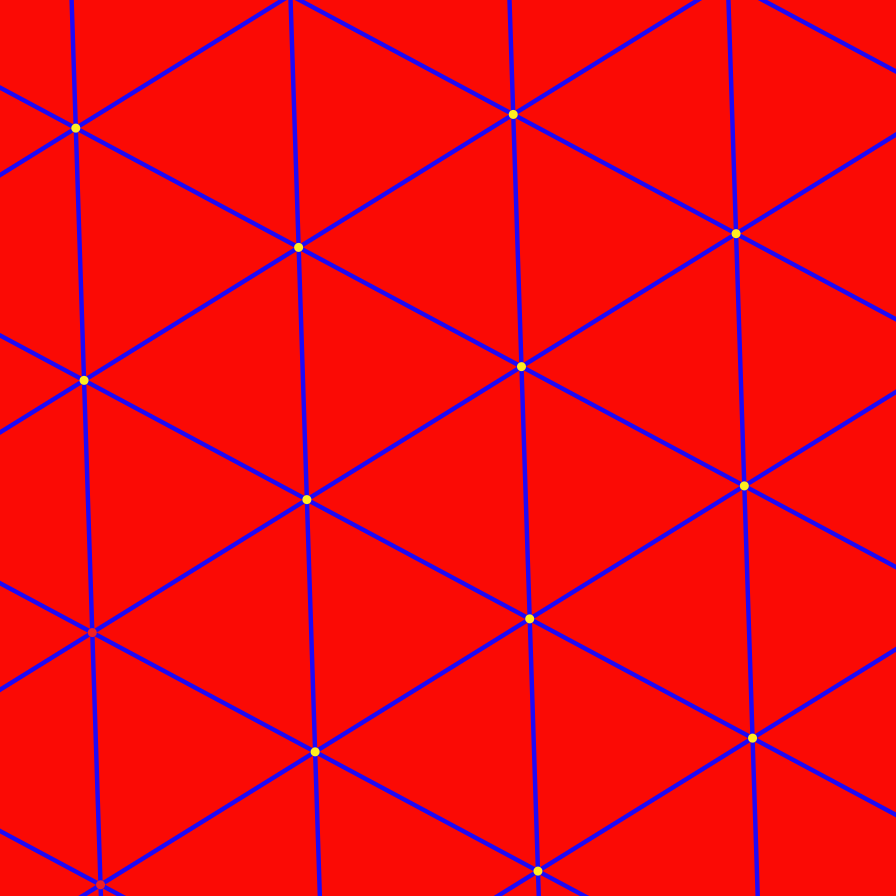
Reproduce this pattern procedurally as a Shadertoy shader.

```glsl
// Slightly tilted triangular lattice: thin blue lines on a red ground,
// with a small dot on every node. Points are mapped to lattice coordinates,
// where the three line families are u, v and u + v at whole numbers.

#define ORIGIN      vec2(0.5820, 0.5908)
#define STEP_DOWN   vec2(0.0092, -0.2815)
#define STEP_ACROSS vec2(0.2487, -0.1331)
#define LINE_HALF   0.00248
#define DOT_RADIUS  0.0050
#define RED_FROM    3.5
#define GROUND      vec3(0.985, 0.040, 0.018)
#define LINE_COLOUR vec3(0.110, 0.030, 0.970)
#define DOT_COLOUR  vec3(1.000, 0.930, 0.120)
#define DOT_RED     vec3(0.940, 0.120, 0.140)

// Distance from t to the nearest whole number
float toInteger(float t) {
    return abs(t - round(t));
}

// Antialiased coverage of a shape with signed distance d
float coverage(float d, float pixel) {
    return clamp(0.5 - d / pixel, 0.0, 1.0);
}

void mainImage(out vec4 fragColor, in vec2 fragCoord) {
    float pixel = 1.0 / iResolution.y;
    vec2 p = fragCoord * pixel - ORIGIN;

    // Lattice coordinates
    mat2 basis = mat2(STEP_DOWN, STEP_ACROSS);
    vec2 uv = inverse(basis) * p;
    float cellArea = abs(determinant(basis));

    // Nearest line among the three families, in canvas units
    float dist = toInteger(uv.x) / length(STEP_ACROSS);
    dist = min(dist, toInteger(uv.y) / length(STEP_DOWN));
    dist = min(dist, toInteger(uv.x + uv.y) / length(STEP_ACROSS - STEP_DOWN));
    dist *= cellArea;

    // Node dots, turning red toward the lower left corner
    vec2 node = round(uv);
    float dotDist = length(basis * (uv - node)) - DOT_RADIUS;
    vec3 dotColour = node.x - node.y > RED_FROM ? DOT_RED : DOT_COLOUR;

    vec3 colour = mix(GROUND, LINE_COLOUR, coverage(dist - LINE_HALF, pixel));
    colour = mix(colour, dotColour, coverage(dotDist, pixel));
    fragColor = vec4(colour, 1.0);
}
```
